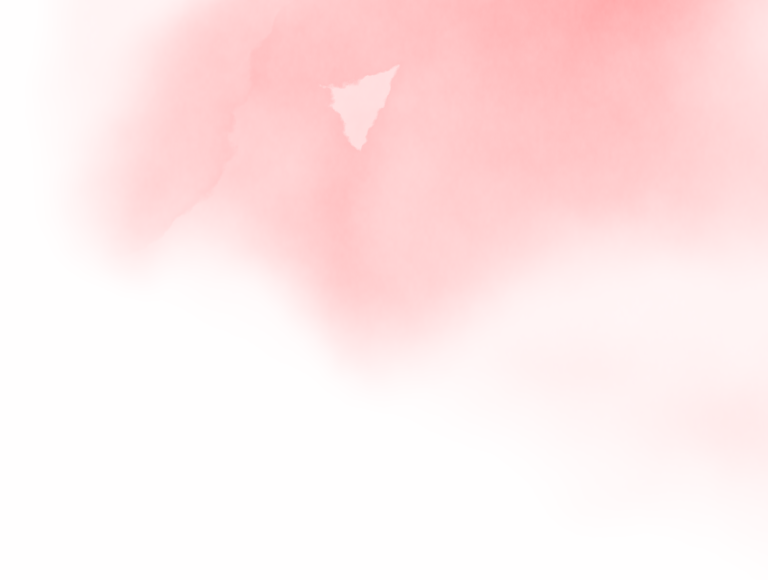
Give the GLSL for this background, as a Shadertoy shader.

```glsl
const float ASPECT = 4.0 / 3.0;
const vec3 PAPER = vec3(1.0, 0.998, 0.998);
const vec3 PIGMENT = vec3(0.0, 1.0, 0.985);

float hash(vec2 p) {
    vec3 h = fract(vec3(p.xyx) * 0.1031);
    h += dot(h, h.yzx + 33.33);
    return fract((h.x + h.y) * h.z);
}

float valueNoise(vec2 p) {
    vec2 cell = floor(p), f = fract(p);
    f = f * f * (3.0 - 2.0 * f);
    float low = mix(hash(cell), hash(cell + vec2(1, 0)), f.x);
    float high = mix(hash(cell + vec2(0, 1)), hash(cell + vec2(1, 1)), f.x);
    return mix(low, high, f.y);
}

// Layered noise, centred on zero
float fbm(vec2 p) {
    float sum = 0.0, weight = 0.5;
    for (int i = 0; i < 5; i++) {
        sum += weight * (valueNoise(p) - 0.5);
        p = mat2(1.6, 1.2, -1.2, 1.6) * p + 17.3;
        weight *= 0.5;
    }
    return sum;
}

float bell(float x, float width) {
    x /= width;
    return exp(-x * x);
}

float glow(vec2 p, vec2 centre, vec2 radius) {
    vec2 d = (p - centre) / radius;
    return exp(-dot(d, d));
}

// One inside the edge, zero outside, fading over twice the softness
float softInside(float dist, float softness) {
    return 1.0 - smoothstep(-softness, softness, dist);
}

float halfPlane(vec2 p, vec2 a, vec2 b) {
    vec2 d = normalize(b - a);
    return dot(p - a, vec2(d.y, -d.x));
}

float triangle(vec2 p, vec2 a, vec2 b, vec2 c) {
    return max(halfPlane(p, a, b), max(halfPlane(p, b, c), halfPlane(p, c, a)));
}

// Main wash with a hanging lobe, over a paler halo
float washDensity(vec2 p) {
    float lobeWidth = p.x < 0.65 ? 0.16 : 0.24;
    float lower = 0.38 + 0.23 * bell(p.x - 0.65, lobeWidth) + 0.04 * bell(p.x - 0.25, 0.06);
    float left = 0.16 + 0.2 * exp(-p.y / 0.17);
    float body = softInside(p.y - lower, 0.12) * softInside(left - p.x, 0.1);
    body *= 1.0 - 0.2 * smoothstep(1.1, ASPECT, p.x);

    float haloLower = 0.31 + 0.46 * p.x;
    float halo = softInside(p.y - haloLower, 0.15) * smoothstep(0.03, 0.17, p.x);
    return 0.13 * body + 0.04 * halo;
}

// Pools of stronger and weaker pigment
float poolDensity(vec2 p) {
    float d = 0.13 * glow(p, vec2(1.13, -0.02), vec2(0.26, 0.10));
    d += 0.07 * glow(p, vec2(0.99, 0.17), vec2(0.24, 0.17));
    d += 0.04 * glow(p, vec2(0.75, 0.04), vec2(0.25, 0.10));
    d += 0.04 * glow(p, vec2(0.50, 0.14), vec2(0.12, 0.09));
    d += 0.06 * glow(p, vec2(0.60, 0.35), vec2(0.055, 0.18));
    d += 0.035 * glow(p, vec2(1.30, 0.73), vec2(0.16, 0.09));
    d += 0.015 * glow(p, vec2(1.02, 0.62), vec2(0.13, 0.05));
    d += 0.010 * glow(p, vec2(1.06, 0.86), vec2(0.10, 0.05));
    return d - 0.10 * glow(p, vec2(1.36, 0.0), vec2(0.12, 0.14));
}

// Dried rim along a ragged curve; its dark side swaps part way down
float rimDensity(vec2 p, float ragged) {
    float y = p.y;
    float curve = 0.51 + y * (-1.17 + y * (5.35 - 9.56 * y));
    float s = p.x - curve + ragged;
    float rightSide = smoothstep(-0.006, 0.006, s);
    float darkSide = mix(rightSide, 1.0 - rightSide, smoothstep(0.13, 0.2, y));
    float fade = smoothstep(0.46, 0.36, y) * smoothstep(-0.05, 0.1, y);
    return 0.04 * darkSide * exp(-abs(s) / 0.035) * fade;
}

void mainImage(out vec4 fragColor, in vec2 fragCoord) {
    vec2 uv = fragCoord / iResolution.xy;
    vec2 p = vec2(uv.x * ASPECT, 1.0 - uv.y);
    vec2 warp = vec2(fbm(p * 5.0), fbm(p * 5.0 + 41.0));
    float ragged = fbm(p * 26.0 + 9.0);

    vec2 q = p + 0.07 * warp;
    float density = max(washDensity(q) + poolDensity(q), 0.0);
    density += rimDensity(p, 0.05 * ragged);

    // Pale ragged bloom with a darker surround
    float bloom = triangle(p, vec2(0.555, 0.145), vec2(0.69, 0.115), vec2(0.625, 0.245));
    bloom += 0.045 * ragged;
    density += 0.025 * exp(-max(bloom, 0.0) / 0.025);
    density = mix(density, 0.115, 0.9 * softInside(bloom, 0.004));

    // Mottled pigment and paper grain
    float grain = fbm(p * vec2(150.0, 100.0));
    density *= 1.0 + 0.22 * fbm(p * 14.0 + 5.0) + 0.10 * grain;

    fragColor = vec4(clamp(PAPER - PIGMENT * density, 0.0, 1.0), 1.0);
}
```
